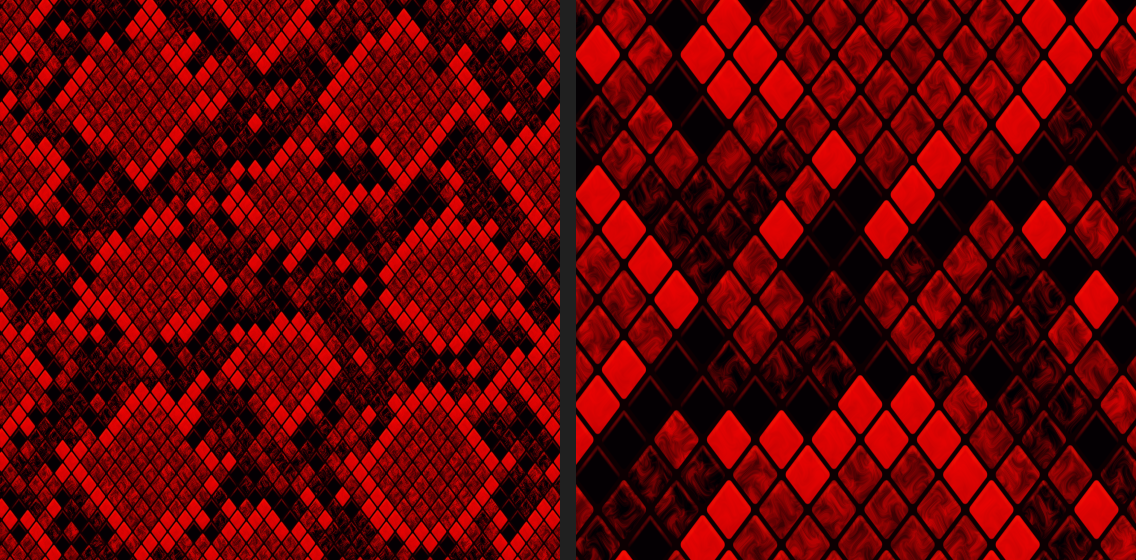
Left: the whole. Right: its middle third, enlarged.
Reproduce this pattern procedurally as a Shadertoy shader.

```glsl
// Red snakeskin: a lattice of rhombic scales, toned by a half-drop grid of blotches.
// Each scale takes its tone from the signed distance of its centre to the nearest
// blotch, then layered sines stain it and a thin rim lights its upper edges.
#define SCALES vec2(32.0, 24.0)   // scales across and down
#define PHASE vec2(0.58, 0.72)    // lattice offset, in scales
#define GAP 0.0013                // half width of the dark seams
#define CORNER 0.15               // corner rounding, in scale widths
#define RIM_INSET 0.0026          // rim distance from the upper edge
#define RIM_LIGHT 0.42
#define BORDER 0.040              // width of the bright blotch outline
#define BLOTCH_SIZES vec2(0.122, 0.157) // radii in even and odd columns
#define BRIGHT 0.90
#define INNER 0.68
#define DIM 0.50

float hash(vec2 p) {
    vec3 h = fract(vec3(p.xyx) * 0.1031);
    h += dot(h, h.yzx + 33.33);
    return fract((h.x + h.y) * h.z);
}

// Cloudy layers of sines, about 0 to 1
float mottle(vec2 p) {
    float sum = 0.0, amp = 0.6;
    for (int i = 0; i < 4; i++) {
        p = mat2(0.8, 0.6, -0.6, 0.8) * p * 1.7;
        p += 0.7 * sin(p.yx * 1.3);
        sum += amp * sin(p.x) * sin(p.y);
        amp *= 0.7;
    }
    return clamp(0.53 + 0.6 * sum, 0.0, 1.0);
}

// Signed distance to the nearest blotch on the wrapping canvas
float blotches(vec2 p) {
    float nearest = 1.0;
    for (int i = 0; i < 12; i++) {
        float col = float(i % 4), row = float(i / 4);
        float odd = mod(col, 2.0);
        vec2 centre = vec2(col / 4.0, 1.0 - (row + 0.5 * odd) / 3.0);
        centre.x += 0.016 * col * sin(2.1 * row - 1.2) + 0.01 * odd;
        centre.y += 0.024 * sin(1.7 * row) * cos(1.57 * col) - 0.007 * odd;
        float radius = mix(BLOTCH_SIZES.x, BLOTCH_SIZES.y, odd)
                     + 0.010 * sin(3.0 * col + 2.0 * row);
        vec2 away = abs(fract(p - centre + 0.5) - 0.5);
        nearest = min(nearest, away.x + away.y - radius);
    }
    return nearest;
}

// Red level of one scale: bright outline, stained inside, mostly dark outside
float scaleTone(float dist, vec2 id, float stain) {
    float pick = hash(id + 7.0);
    float inner = INNER * (0.42 + 0.68 * stain) * (0.85 + 0.28 * hash(id + 31.0));
    float dim = DIM * stain * (0.25 + 0.75 * stain);
    float bright = BRIGHT * (0.94 + 0.08 * stain);
    if (dist < -BORDER) return inner;
    if (dist < 0.0) return pick < 0.86 ? bright : (pick < 0.95 ? inner : 0.02);
    float black = dist < 0.035 ? 0.42 : 0.18;
    if (pick < black) return 0.015;
    if (pick < 0.68) return dim;
    return pick < 0.91 ? inner : bright;
}

void mainImage(out vec4 fragColor, in vec2 fragCoord) {
    float px = 1.0 / iResolution.y;
    vec2 uv = fragCoord * px;

    // Skewed axes turn the rhombs into unit squares
    vec2 q = uv * SCALES - PHASE;
    vec2 skew = vec2(q.x + q.y, q.x - q.y);
    vec2 cell = floor(skew + 0.5);
    vec2 f = skew - cell;
    vec2 twice = vec2(cell.x + cell.y, cell.x - cell.y);
    vec2 id = mod(twice, 2.0 * SCALES);
    vec2 centre = (0.5 * twice + PHASE) / SCALES;

    // Distances to the rounded outline and to the two upper edges
    float perCanvas = length(SCALES);
    vec2 b = abs(f) - 0.5 + CORNER;
    float box = length(max(b, 0.0)) + min(max(b.x, b.y), 0.0) - CORNER;
    float inside = -box / perCanvas;
    float upper = (0.5 - max(f.x, -f.y)) / perCanvas;
    float height = f.x - f.y;

    // Tone and stains
    float seed = hash(id + 3.0);
    float stain = mottle(f * 3.4 + 40.0 * vec2(seed, hash(id + 19.0)));
    float level = scaleTone(blotches(centre), id, stain);
    level *= 0.97 + 0.06 * height;

    // Rim light, strongest at the apex
    float rim = 1.0 - smoothstep(0.0, 0.0012 + px, abs(upper - RIM_INSET));
    rim *= smoothstep(-0.5, 0.6, height) * (0.65 + 0.35 * stain);
    level += RIM_LIGHT * rim * (1.0 - level);

    // Dark seams between the scales
    float mask = smoothstep(GAP - 0.8 * px, GAP + 0.8 * px, inside);
    vec3 skin = vec3(level, 0.012 * level + 0.06 * rim * level * level, 0.012);
    fragColor = vec4(mix(vec3(0.05, 0.0, 0.008), skin, mask), 1.0);
}
```
